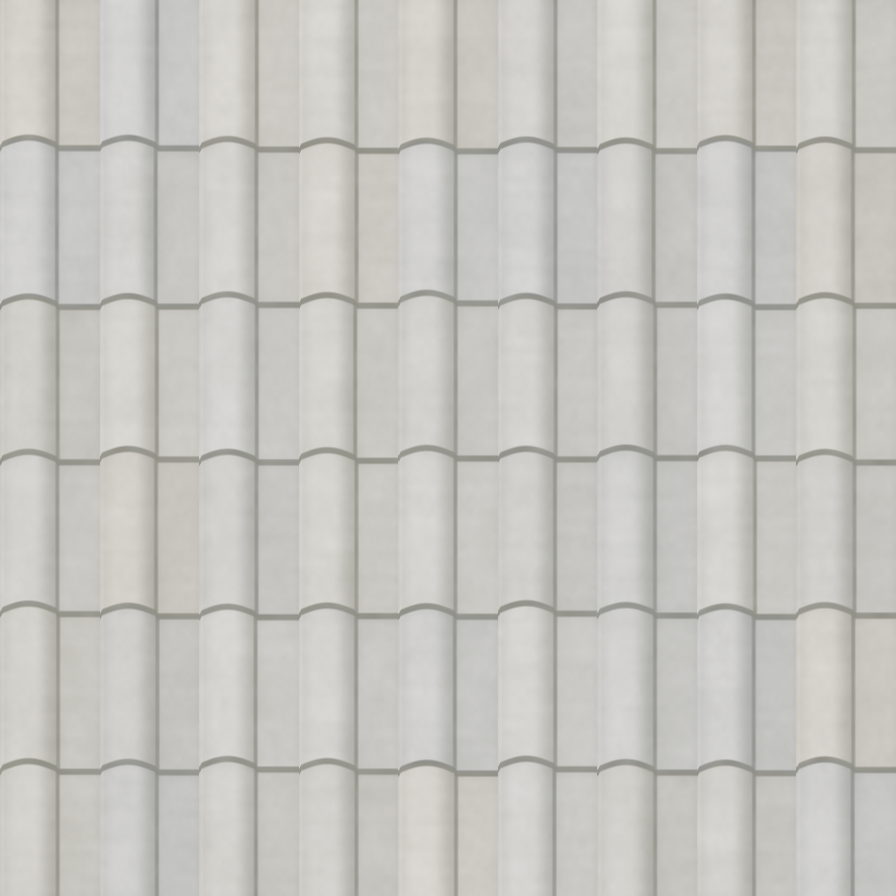
Write a WebGL 2 fragment shader that draws this texture.

```glsl
#version 300 es
precision highp float;

uniform vec2 u_resolution;
out vec4 fragColor;

float hash(vec2 p) {
    vec3 q = fract(vec3(p.xyx) * 0.1031);
    q += dot(q, q.yzx + 33.33);
    return fract((q.x + q.y) * q.z);
}

float noise(vec2 p) {
    vec2 i = floor(p), f = fract(p);
    f = f * f * (3.0 - 2.0 * f);
    return mix(mix(hash(i), hash(i + vec2(1, 0)), f.x),
               mix(hash(i + vec2(0, 1)), hash(i + vec2(1, 1)), f.x), f.y);
}

float mottle(vec2 p) {
    float sum = 0.0, weight = 0.5;
    for (int i = 0; i < 4; i++) {
        sum += weight * noise(p);
        p = p * 2.1 + 17.3;
        weight *= 0.55;
    }
    return sum - 0.5;
}

// Soft-edged band of the given half width around zero
float band(float d, float halfWidth, float soft) {
    return 1.0 - smoothstep(halfWidth - soft, halfWidth + soft, abs(d));
}

void main() {
    vec2 uv = gl_FragCoord.xy / u_resolution;
    float soft = max(0.0016, 0.8 / u_resolution.y);
    const float rollWidth = 0.574;

    // Nine columns of tiles, each a raised roll followed by a flat pan
    vec2 grid = vec2(uv.x * 9.0, (1.0 - uv.y) * 5.76 - 0.96);
    float column = floor(grid.x);
    float x = fract(grid.x);
    float across = clamp(x / rollWidth, 0.0, 1.0);

    // Course seams arch over the rolls and sit slightly uneven per tile
    float onRoll = smoothstep(0.0, 0.03, x) * smoothstep(0.59, 0.56, x);
    float y = grid.y + onRoll * (0.018 + 0.05 * sin(3.14159 * across));
    float seam = round(y);
    float seamOffset = 0.03 * (hash(vec2(column, seam) + 41.0) - 0.5);
    float below = (y - seam - seamOffset) / 5.76;
    vec2 tile = vec2(column, seam - step(below, 0.0)) + 7.0;

    // Roll and pan shading, from shadow 0 to highlight 1
    float roll = mix(0.87, 1.0, smoothstep(0.0, 0.3, across))
               - 0.46 * smoothstep(0.58, 1.0, across);
    float pan = 0.83 - 0.12 * exp(-(x - rollWidth) * 22.0)
              - 0.05 * smoothstep(0.93, 1.0, x);
    float shade = mix(roll, pan, smoothstep(-0.01, 0.01, x - rollWidth));
    shade += 0.07 * band((x - 0.025) / 9.0, 0.0015, soft);

    // Tile tone, cloudy stains and fine cement grain
    shade += 0.08 * (hash(tile) - 0.5);
    shade += 0.14 * mottle(uv * vec2(26.0, 19.0) + tile * 3.7);
    shade += 0.09 * mottle(uv * vec2(120.0, 105.0));
    shade += 0.05 * (noise(vec2(uv.x * 14.0, uv.y * 110.0) + tile) - 0.5);

    // Shadow groove beside each roll
    float groove = (x - rollWidth - 0.02 * (hash(tile + 23.0) - 0.5)) / 9.0;
    float grooveDark = band(groove, 0.0021, soft) * (0.75 + 0.2 * noise(uv * 70.0));
    shade = mix(shade, 0.1, grooveDark);

    // Dark lower lip of each course with a soft shadow under it
    shade -= 0.14 * exp(-max(below, 0.0) / 0.006) * step(0.0, below);
    float lipDark = band(below, 0.0034, soft) * (0.8 + 0.2 * noise(uv * 60.0));
    shade = mix(shade, 0.02, lipDark);

    vec3 color = mix(vec3(0.56, 0.56, 0.53), vec3(0.83, 0.825, 0.81), shade);
    color += (hash(tile + 59.0) - 0.5) * vec3(0.012, 0.004, -0.016);
    fragColor = vec4(color, 1.0);
}
```
